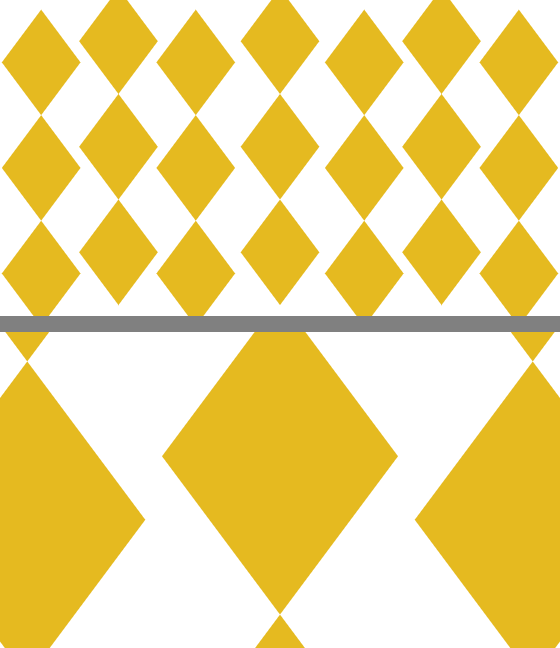
Top: the whole. Bottom: its middle third, enlarged.
Give the GLSL for this pattern, as a WebGL 1 fragment shader.

```glsl
precision highp float;

// Seven columns of three flat golden diamonds, stacked tip to tip on white.
// Alternate columns are shifted vertically, and the gaps beside the middle
// column are slightly wider. Lengths are in canvas heights from the centre.

uniform vec2 u_resolution;

// Signed distance to the edge lines of a diamond with the given half size.
float diamondDistance(vec2 p, vec2 halfSize) {
    vec2 q = abs(p) / halfSize;
    return (q.x + q.y - 1.0) * halfSize.x * halfSize.y / length(halfSize);
}

void main() {
    vec2 p = (gl_FragCoord.xy - 0.5 * u_resolution) / u_resolution.y;
    float pixel = 1.0 / u_resolution.y;
    vec2 halfSize = vec2(0.1245, 0.167);
    float nearest = 1.0;

    for (int i = -3; i <= 3; i++) {
        // Column position: even pitch plus the wider central gap.
        float column = float(i);
        float centreX = column * 0.2446 + sign(column) * 0.022;
        float centreY = mix(0.0356, -0.0314, mod(abs(column), 2.0));
        vec2 local = p - vec2(centreX, centreY);

        // Repeat vertically, limited to three diamonds.
        float pitch = 2.0 * halfSize.y;
        float row = clamp(floor(local.y / pitch + 0.5), -1.0, 1.0);
        local.y -= row * pitch;
        nearest = min(nearest, diamondDistance(local, halfSize));
    }

    float coverage = clamp(0.5 - nearest / pixel, 0.0, 1.0);
    vec3 gold = vec3(0.898, 0.729, 0.125);
    gl_FragColor = vec4(mix(vec3(1.0), gold, coverage), 1.0);
}
```
